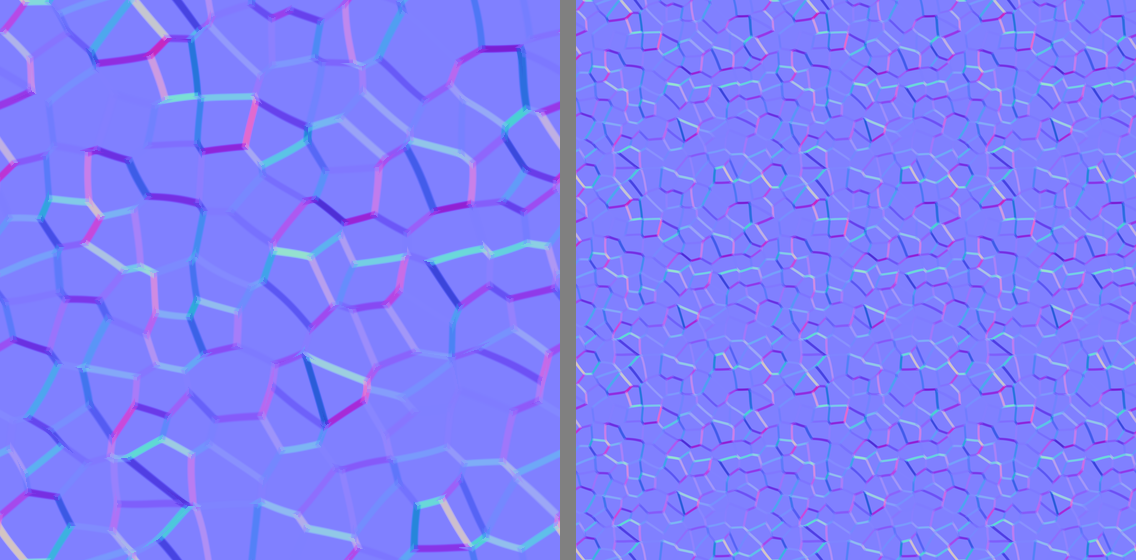
Left, the tile; right, the same tile 3 across and 3 down.
Give the GLSL for this texture map, as a Shadertoy shader.

```glsl
// Two random values in 0..1 for a lattice cell
vec2 hash2(vec2 cell, float seed) {
    uvec3 v = uvec3(vec3(cell, seed)) * 1664525u + 1013904223u;
    for (int i = 0; i < 2; i++) {
        v.x += v.y * v.z;
        v.y += v.z * v.x;
        v.z += v.x * v.y;
        v ^= v >> 16u;
    }
    return vec2(v.xy & 65535u) / 65535.0;
}

float cornerRamp(vec2 corner, vec2 offset, float period, float seed) {
    float angle = 6.2832 * hash2(mod(corner, period), seed).x;
    return dot(vec2(cos(angle), sin(angle)), offset);
}

// Gradient noise that wraps after a whole number of cells
float gradientNoise(vec2 p, float period, float seed) {
    vec2 i = floor(p), f = p - i;
    vec2 u = f * f * f * (f * (f * 6.0 - 15.0) + 10.0);
    vec2 e = vec2(1.0, 0.0);
    float low = mix(cornerRamp(i, f, period, seed),
                    cornerRamp(i + e.xy, f - e.xy, period, seed), u.x);
    float high = mix(cornerRamp(i + e.yx, f - e.yx, period, seed),
                     cornerRamp(i + e.xx, f - e.xx, period, seed), u.x);
    return mix(low, high, u.y);
}

vec2 sitePosition(vec2 cell, float period) {
    return cell + 0.5 + 0.96 * (hash2(mod(cell, period), 3.0) - 0.5);
}

// Plateau height, bell shaped so that tall steps are rare
float siteHeight(vec2 cell, float period) {
    return dot(hash2(mod(cell, period), 8.0), vec2(0.5));
}

// Slope of flat plateaus joined by narrow bevels
vec2 plateauSlope(vec2 p, float period) {
    vec2 base = floor(p), homeCell = base, home = p;
    float nearest = 1e3;
    for (int y = -2; y <= 2; y++)
    for (int x = -2; x <= 2; x++) {
        vec2 cell = base + vec2(x, y);
        vec2 site = sitePosition(cell, period);
        float d = dot(site - p, site - p);
        if (d < nearest) {
            nearest = d;
            homeCell = cell;
            home = site;
        }
    }

    // Each nearby border adds its step, shared out where borders meet
    float homeHeight = siteHeight(homeCell, period);
    vec2 slope = vec2(0.0);
    float total = 0.0;
    for (int y = -2; y <= 2; y++)
    for (int x = -2; x <= 2; x++) {
        if (x == 0 && y == 0) continue;
        vec2 cell = homeCell + vec2(x, y);
        vec2 site = sitePosition(cell, period);
        vec2 across = normalize(site - home);
        float border = dot(0.5 * (site + home) - p, across) / period;
        float bevel = 1.0 - smoothstep(0.0035, 0.0085, border);
        slope += bevel * across * (siteHeight(cell, period) - homeHeight);
        total += bevel;
    }
    return slope / max(total, 1.0);
}

void mainImage(out vec4 fragColor, in vec2 fragCoord) {
    vec2 uv = fragCoord / iResolution.xy;

    // Gentle bend that varies the plateau shapes
    vec2 bend = vec2(gradientNoise(uv * 5.0, 5.0, 11.0),
                     gradientNoise(uv * 5.0, 5.0, 17.0));
    vec2 slope = plateauSlope((uv + 0.02 * bend) * 11.0, 11.0);

    // Encode the surface normal as colour
    vec3 normal = normalize(vec3(-slope * vec2(1.8, 2.2), 1.0));
    fragColor = vec4(0.5 + 0.5 * normal, 1.0);
}
```
